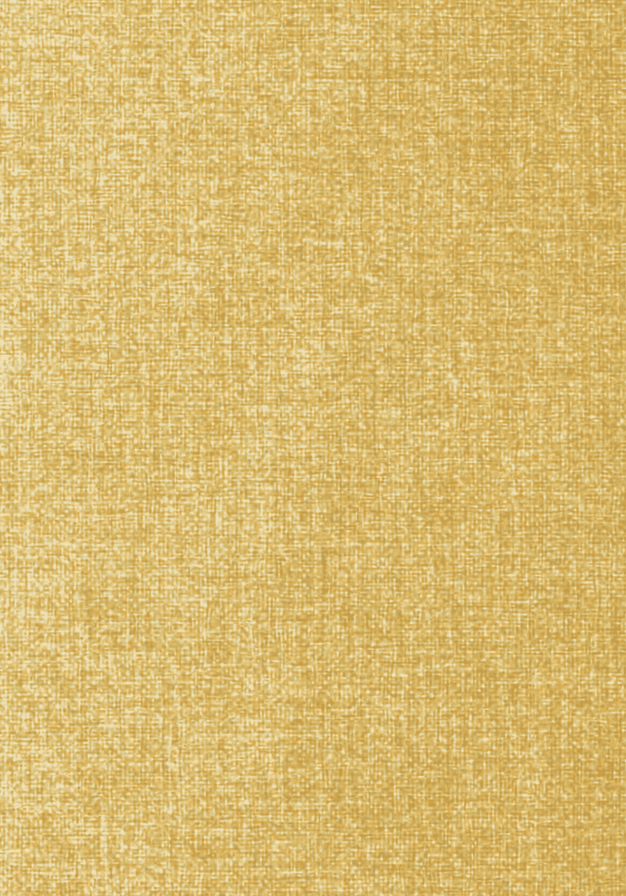
Write a Shadertoy shader that draws this texture.

```glsl
#define THREADS 208.0
#define WOBBLE 0.7
#define WEAVE 0.14
#define GRAIN 0.92
#define STREAK 0.30
#define CLOUD 0.09
#define LIGHT 0.24
#define DEEP vec3(0.770, 0.615, 0.285)
#define GOLD vec3(0.855, 0.728, 0.405)
#define PALE vec3(0.930, 0.880, 0.710)
#define TINT vec3(-0.045, 0.005, 0.060)
#define SAMPLES 2

const float TAU = 6.2831853;

float hash(vec2 p) {
    return fract(sin(dot(p, vec2(127.1, 311.7))) * 43758.5453);
}

// Smooth value noise, centred on zero
float noise(vec2 p) {
    vec2 i = floor(p), f = fract(p);
    f = f * f * (3.0 - 2.0 * f);
    float low = mix(hash(i), hash(i + vec2(1, 0)), f.x);
    float high = mix(hash(i + vec2(0, 1)), hash(i + vec2(1, 1)), f.x);
    return mix(low, high, f.y) - 0.5;
}

// Brightness of the cloth, with p counted in threads
float cloth(vec2 p) {
    // Uneven yarn pushes the threads sideways
    vec2 q = p + WOBBLE * vec2(noise(p * vec2(0.45, 0.16) + 17.0),
                               noise(p * vec2(0.16, 0.45) + 53.0));

    // Rounded threads with gaps, alternately over and under
    vec2 ridge = cos(TAU * q);
    float crossing = sin(0.5 * TAU * q.x) * sin(0.5 * TAU * q.y);
    float weave = WEAVE * (-0.8 * ridge.x - 0.8 * ridge.y + 0.8 * crossing);

    // Short metallic dashes along either thread direction
    float flecks = 0.62 * noise(q * vec2(2.0, 1.05) + 91.0)
                 + 0.58 * noise(q * vec2(1.05, 2.0) + 7.0)
                 + 0.35 * noise(q * 2.4 + 31.0);

    // Thick and thin yarns, each one thread wide
    float streaks = noise(q * vec2(0.10, 1.5) + 211.0)
                  + 0.9 * noise(q * vec2(1.5, 0.08) + 137.0);

    return weave + GRAIN * flecks + STREAK * streaks;
}

// Broad sheen falling from the left to the right
float sheen(vec2 uv, vec2 p) {
    float fall = 0.5 - uv.x + 0.10 * (uv.y - 0.5);
    float edge = 0.10 * exp(-uv.x * 14.0);
    float clouds = noise(p * vec2(0.035, 0.018)) + 0.8 * noise(p * 0.12 + 5.0);
    return LIGHT * fall + edge + CLOUD * clouds;
}

vec3 goldRamp(float v) {
    vec3 color = mix(DEEP, GOLD, clamp(v * 2.0, 0.0, 1.0));
    return mix(color, PALE, clamp(v * 2.0 - 1.0, 0.0, 1.0));
}

void mainImage(out vec4 fragColor, in vec2 fragCoord) {
    vec3 sum = vec3(0.0);
    for (int j = 0; j < SAMPLES; j++) {
        for (int i = 0; i < SAMPLES; i++) {
            vec2 offset = (vec2(i, j) + 0.5) / float(SAMPLES) - 0.5;
            vec2 point = fragCoord + offset;
            vec2 p = point / iResolution.y * THREADS;
            float v = 0.5 + cloth(p) + sheen(point / iResolution.xy, p);

            // Cooler and warmer flecks
            float tint = noise(p * vec2(1.1, 1.4) + 71.0);
            sum += goldRamp(v) + TINT * tint;
        }
    }
    fragColor = vec4(sum / float(SAMPLES * SAMPLES), 1.0);
}
```
